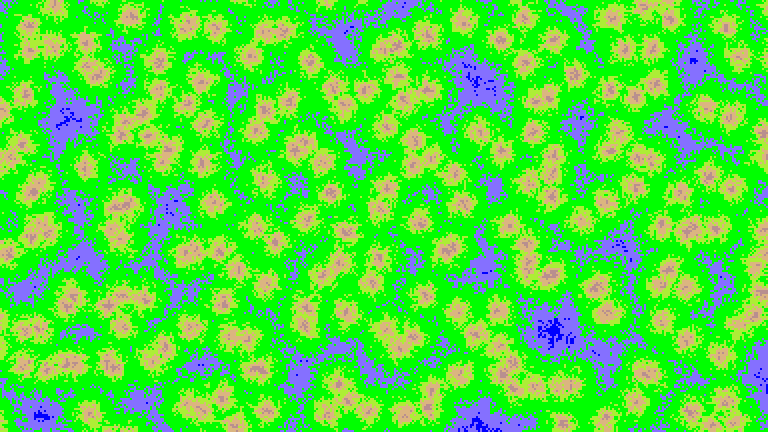
Give the GLSL for this pattern, as a Shadertoy shader.

```glsl
// Grainy clusters of tan and yellow spots with green halos on a violet ground.
// The distance to the nearest scattered seed is roughened by noise on a square
// mosaic, then cut into six flat colour bands.

const float TILES_PER_HEIGHT = 216.0;

float hash(vec2 p) {
    return fract(sin(dot(p, vec2(127.1, 311.7))) * 43758.545);
}

vec2 hash2(vec2 p) {
    return vec2(hash(p), hash(p + vec2(37.3, 91.7)));
}

float valueNoise(vec2 p) {
    vec2 i = floor(p), f = fract(p);
    f = f * f * (3.0 - 2.0 * f);
    return mix(mix(hash(i), hash(i + vec2(1, 0)), f.x),
               mix(hash(i + vec2(0, 1)), hash(i + vec2(1, 1)), f.x), f.y);
}

// Distance to the nearest seed; four free seeds per cell give natural clumps.
float seedDistance(vec2 p) {
    vec2 home = floor(p);
    float nearestSq = 16.0;
    for (int y = -1; y <= 1; y++)
    for (int x = -1; x <= 1; x++) {
        vec2 cell = home + vec2(x, y);
        for (int k = 0; k < 4; k++) {
            vec2 toSeed = cell + hash2(cell + 17.13 * float(k + 1)) - p;
            nearestSq = min(nearestSq, dot(toSeed, toSeed));
        }
    }
    return 2.0 * sqrt(nearestSq);
}

// Flat colour bands from the spot core outwards.
vec3 bandColour(float d) {
    if (d < 0.05)  return vec3(0.72, 0.56, 0.56);  // rosy core
    if (d < 0.18)  return vec3(0.86, 0.71, 0.50);  // tan
    if (d < 0.325) return vec3(0.68, 0.93, 0.21);  // yellow-green
    if (d < 0.715) return vec3(0.00, 1.00, 0.00);  // green halo
    if (d < 1.20)  return vec3(0.52, 0.44, 1.00);  // violet ground
    return vec3(0.00, 0.00, 1.00);                 // deep blue gaps
}

vec3 mosaic(vec2 uv) {
    vec2 tile = floor(uv * TILES_PER_HEIGHT);
    float d = seedDistance((tile + 0.5) / TILES_PER_HEIGHT * 5.5);

    // Fine and slightly clumped grain, wider far from the seeds.
    float grain = 0.5 * (hash(tile + 0.37) + valueNoise(tile / 2.5 + 53.0)) - 0.5;
    return bandColour(d + grain * (0.25 + 0.55 * d));
}

void mainImage(out vec4 fragColor, in vec2 fragCoord) {
    // Four samples per pixel soften the tile edges.
    vec3 colour = vec3(0.0);
    for (int i = 0; i < 4; i++) {
        vec2 offset = vec2(i % 2, i / 2) * 0.5 - 0.25;
        colour += mosaic((fragCoord + offset) / iResolution.y);
    }
    fragColor = vec4(colour / 4.0, 1.0);
}
```
